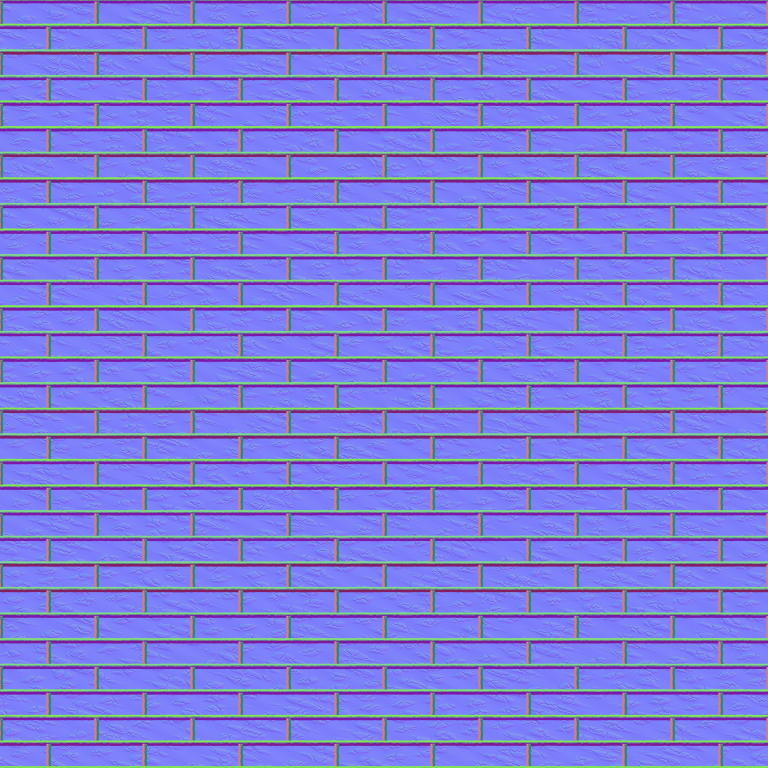
Reproduce this texture map procedurally as a WebGL 1 fragment shader.

```glsl
precision highp float;
uniform vec2 u_resolution;

const vec2 BRICKS = vec2(8.0, 30.0);
const vec2 SIZE = vec2(96.0, 25.6); // brick size, with 768 units across the canvas

vec2 hash2(vec2 p) {
  return fract(sin(vec2(dot(p, vec2(127.1, 311.7)), dot(p, vec2(269.5, 183.3)))) * 43758.5);
}

// Box-filtered coverage of the interval lo..hi by a footprint of width w
float band(float t, float lo, float hi, float w) {
  return clamp((min(hi, t + 0.5 * w) - max(lo, t - 0.5 * w)) / w, 0.0, 1.0);
}

// Brick face: wavy cell borders form shallow creases, faded out in patches
float faceHeight(vec2 p) {
  vec2 warped = p + 1.6 * sin(p.yx * vec2(0.55, 0.23)) + 0.5 * sin(p.yx * 1.3 + 2.0);
  vec2 q = warped / vec2(15.0, 7.0);
  vec2 cell = floor(q);
  float nearest = 8.0;
  float second = 8.0;
  for (int j = -1; j <= 1; j++) {
    for (int i = -1; i <= 1; i++) {
      vec2 id = cell + vec2(float(i), float(j));
      float d = length(id + hash2(id) - q);
      second = min(second, max(nearest, d));
      nearest = min(nearest, d);
    }
  }
  float patches = sin(p.x * 0.13 + 1.7 * sin(p.y * 0.21)) * sin(p.y * 0.33 + p.x * 0.06);
  float crease = smoothstep(0.0, 0.25, second - nearest);
  return crease * smoothstep(-0.1, 0.7, patches) + 0.25 * sin(p.x * 0.16 + p.y * 0.3);
}

void main() {
  vec2 uv = gl_FragCoord.xy / u_resolution;
  vec2 w = 768.0 / u_resolution;

  // Running bond: alternate courses move by half a brick
  vec2 grid = uv * BRICKS;
  float row = floor(grid.y);
  grid.x += 0.5 * (1.0 - mod(row, 2.0));
  vec2 id = mod(floor(grid), BRICKS);

  // Signed distance to the nearest upright and bed joint
  vec2 joint = (fract(grid + 0.5) - 0.5) * SIZE;
  vec2 turn = 6.28318 * uv;
  float wobble = 0.12 * sin(turn.x * 61.0 + 2.0 * sin(turn.x * 37.0 + turn.y * 30.0));
  joint += vec2(0.12 * sin(turn.y * 83.0 + turn.x * 8.0), wobble);

  // Shallow surface relief, different on every brick
  vec2 p = fract(grid) * SIZE + floor(hash2(id + 3.0) * 400.0);
  float h = faceHeight(p);
  vec2 slope = vec2(faceHeight(p + vec2(1.0, 0.0)), faceHeight(p + vec2(0.0, 1.0))) - h;
  slope = clamp(slope * 0.16, -0.09, 0.09);
  vec3 color = vec3(0.49 - slope.x, 0.50 - slope.y, 0.99 - 0.6 * length(slope));

  // Bevels of the bed joint, tinted course by course
  vec2 tint = hash2(vec2(mod(floor(grid.y + 0.5), BRICKS.y), 17.0));
  vec3 upperEdge = mix(vec3(0.52, 0.12, 0.36), vec3(0.49, 0.09, 0.66), smoothstep(0.1, 0.4, tint.x));
  vec3 lowerEdge = mix(vec3(0.49, 0.85, 0.54), vec3(0.50, 0.92, 0.30), smoothstep(0.3, 0.6, tint.y));
  float grain = sin(turn.x * 113.0 + 3.0 * sin(turn.x * 47.0 + tint.x * 6.0));
  vec3 mortar = vec3(0.40, 0.52, 0.44) + 0.08 * grain * vec3(1.0, 0.8, -0.5);
  color = mix(color, upperEdge, band(joint.y, -3.4, -0.7, w.y));
  color = mix(color, lowerEdge, band(joint.y, 0.0, 1.9, w.y));

  // Bevels of the upright joint, paler at the upper tip
  float upright = 1.0 - band(joint.y, -1.5, 1.9, w.y);
  float tip = 0.5 * band(joint.y, -3.0, -1.5, w.y);
  vec3 rightEdge = mix(vec3(0.87, 0.49, 0.43), vec3(0.62, 0.72, 0.60), tip);
  vec3 leftEdge = mix(vec3(0.16, 0.52, 0.54), vec3(0.40, 0.68, 0.58), tip);
  color = mix(color, rightEdge, upright * band(joint.x, -1.6, 0.7, w.x));
  color = mix(color, leftEdge, upright * band(joint.x, 0.7, 2.9, w.x));

  // Thin mortar line between the courses
  color = mix(color, mortar, band(joint.y, -0.7, 0.0, w.y));
  gl_FragColor = vec4(color, 1.0);
}
```
